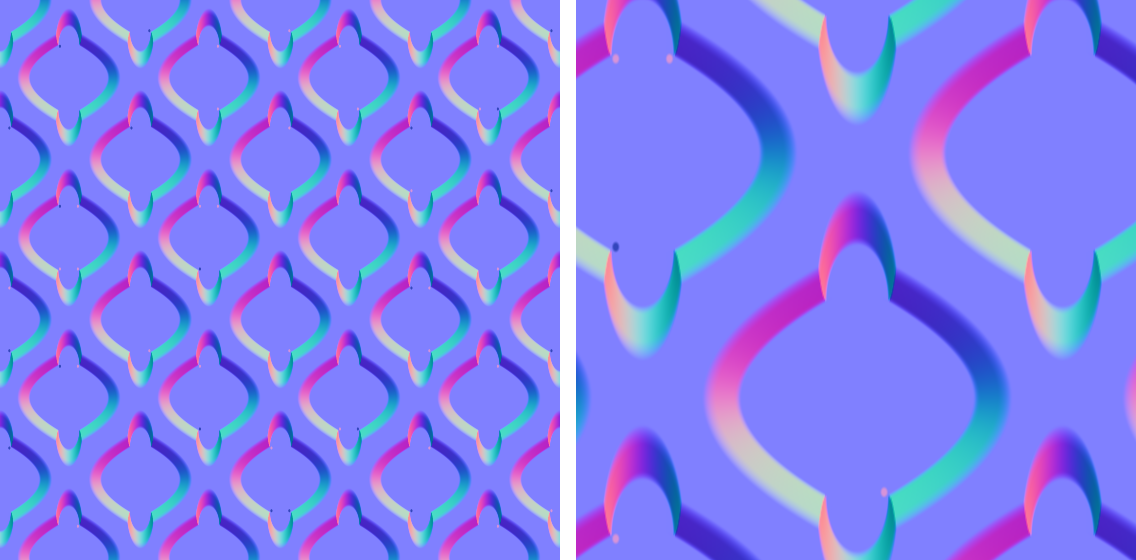
Left: the whole. Right: its middle third, enlarged.
A Shadertoy shader for this texture map:

```glsl
// Tangent-space normal map of recessed ogee lanterns in a staggered lattice.
// Each lantern is a depth field: a parabolic body joined to a horn above and below;
// its gradient gives the normal. Small hashed flecks mark some of the joints.

const vec2 PERIOD = vec2(1.0, 8.0 / 7.0);   // four repeats across, three and a half down
const vec2 CENTRE_A = vec2(0.492, 0.017);
const vec2 CENTRE_B = vec2(0.003, 0.576);

float hash(vec2 p) {
    return fract(sin(dot(p, vec2(127.1, 311.7))) * 43758.5453);
}

// Ramp with a long soft lip at the rim and a tighter one at the floor
float bevel(float t) {
    t = clamp(t, 0.0, 1.0);
    float lip = max(0.35 - t, 0.0);
    float foot = max(t - 0.85, 0.0);
    return t - 0.175 + lip * lip / 0.7 - foot * foot / 0.3;
}

// Position relative to the nearest lantern centre
vec2 cellLocal(vec2 p, vec2 centre) {
    return (fract((p - centre) / PERIOD + 0.5) - 0.5) * PERIOD;
}

// Scaled distance inside a half-ellipse arch with straight legs
float archInside(vec2 q, vec2 radii, float base) {
    vec2 e = vec2(q.x, max(q.y - base, 0.0)) / radii;
    return (1.0 - length(e)) * radii.y;
}

float lanternDepth(vec2 q) {
    q = abs(q);

    // Body: parabolic sides with a band of constant width
    float inside = (0.368 - q.x - 2.8 * q.y * q.y) / sqrt(1.0 + 31.4 * q.y * q.y);
    float body = inside / 0.09;

    // Horn: blend between its outer and inner arches
    float outer = max(archInside(q, vec2(0.094, 0.24), 0.255), 0.0);
    float inner = max(-archInside(q, vec2(0.0755, 0.1355), 0.229), 0.0);
    float horn = outer / (outer + inner + 1e-5);

    return 0.125 * bevel(max(body, horn));
}

float depthAt(vec2 p) {
    return max(lanternDepth(cellLocal(p, CENTRE_A)),
               lanternDepth(cellLocal(p, CENTRE_B)));
}

// Stray flecks where the horns meet the body
vec3 addFlecks(vec3 colour, vec2 p, vec2 centre) {
    vec2 q = cellLocal(p, centre);
    vec2 id = floor((p - centre) / PERIOD + 0.5) * 2.0 + 0.5 * sign(q) + centre;
    vec2 offset = abs(q) - vec2(0.064, 0.224);
    float fleck = 1.0 - smoothstep(0.004, 0.011, length(offset * vec2(1.0, 0.7)));
    float present = step(0.55, hash(id));
    vec3 tint = mix(vec3(0.1, 0.2, 0.65), vec3(0.95, 0.6, 0.8), step(0.5, hash(id + 7.3)));
    return mix(colour, tint, 0.75 * fleck * present);
}

void mainImage(out vec4 fragColor, in vec2 fragCoord) {
    vec2 p = fragCoord / iResolution.xy * 4.0;

    // Central differences, one small step to each side
    vec2 step2 = vec2(0.004, 0.0);
    vec2 slope = vec2(depthAt(p + step2.xy) - depthAt(p - step2.xy),
                      depthAt(p + step2.yx) - depthAt(p - step2.yx)) / (2.0 * step2.x);

    vec3 normal = normalize(vec3(slope, 1.0));
    vec3 colour = 0.5 + 0.5 * normal;
    colour = addFlecks(colour, p, CENTRE_A);
    colour = addFlecks(colour, p, CENTRE_B);
    fragColor = vec4(colour, 1.0);
}
```
